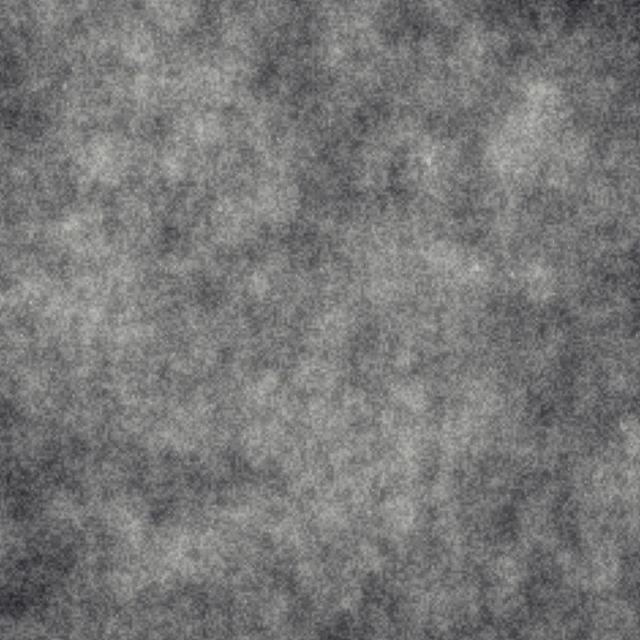
This texture is drawn by a WebGL 1 fragment shader. Its source:

```glsl
precision highp float;

uniform vec2 u_resolution;

// Tones
const vec3 DARK_STONE = vec3(0.315, 0.315, 0.326);
const vec3 PALE_STONE = vec3(0.615, 0.615, 0.606);
const float BASE_LEVEL = 0.53;

// Feature sizes (cells per canvas) and strengths
const float CLOUD_SCALE = 3.6;
const float CLOUD_STRENGTH = 1.4;
const float CLOUD_WARP = 0.07;
const vec2 MOTTLE_SCALE = vec2(19.0, 16.0);
const float MOTTLE_STRENGTH = 1.35;
const vec2 STREAK_SCALE = vec2(70.0, 14.0);
const float STREAK_STRENGTH = 0.16;
const float GRAIN_SCALE = 235.0;
const float GRAIN_STRENGTH = 0.52;
const float CHIP_SCALE = 13.0;
const float CHIP_STRENGTH = 0.34;
const float FLECK_SCALE = 75.0;
const float FLECK_STRENGTH = 0.32;
const float SCRATCH_SCALE = 6.0;
const float SCRATCH_WIDTH = 0.0013;
const float SCRATCH_STRENGTH = 0.17;
const vec2 LIGHT_CENTER = vec2(0.44, 0.53);
const float VIGNETTE_STRENGTH = 0.42;

float hash(vec2 p) {
  vec3 q = fract(vec3(p.xyx) * 0.1031);
  q += dot(q, q.yzx + 33.33);
  return fract((q.x + q.y) * q.z);
}

vec2 hash2(vec2 p) {
  return vec2(hash(p + 17.3), hash(p + 71.9));
}

float noise(vec2 p) {
  vec2 i = floor(p);
  vec2 f = fract(p);
  f = f * f * (3.0 - 2.0 * f);
  float low = mix(hash(i), hash(i + vec2(1.0, 0.0)), f.x);
  float high = mix(hash(i + vec2(0.0, 1.0)), hash(i + 1.0), f.x);
  return mix(low, high, f.y);
}

// Layered noise centred on zero
float fbm(vec2 p, float gain) {
  float sum = 0.0;
  float total = 0.0;
  float weight = 1.0;
  for (int i = 0; i < 4; i++) {
    sum += weight * (noise(p) - 0.5);
    total += weight;
    weight *= gain;
    p = mat2(0.8, 0.6, -0.6, 0.8) * p * 2.03 + 13.7;
  }
  return sum / total;
}

// Scattered rough-edged spots, one candidate per cell
float spots(vec2 uv, float scale, float chance, float radius, float soft) {
  vec2 p = uv * scale;
  vec2 cell = floor(p);
  vec2 offset = fract(p) - mix(vec2(0.25), vec2(0.75), hash2(cell));
  offset.x *= 1.0 + 0.7 * hash(cell + 5.1);
  float size = radius * mix(0.45, 1.0, hash(cell + 9.7));
  float rough = size * 0.9 * (noise(uv * 170.0) - 0.5);
  float shape = 1.0 - smoothstep(size - soft, size + soft, length(offset) + rough);
  return shape * step(hash(cell + 41.0), chance);
}

// Faint broken scratches with random directions
float scratches(vec2 uv) {
  vec2 p = uv * SCRATCH_SCALE;
  vec2 cell = floor(p);
  vec2 offset = fract(p) - mix(vec2(0.4), vec2(0.6), hash2(cell));
  float angle = 6.2832 * hash(cell + 3.7);
  vec2 along = vec2(cos(angle), sin(angle));
  float reach = mix(0.12, 0.36, hash(cell + 8.2));
  float t = clamp(dot(offset, along), -reach, reach);
  float d = length(offset - along * t) / SCRATCH_SCALE;
  float line = 1.0 - smoothstep(0.0, SCRATCH_WIDTH * 1.6, d);
  return line * smoothstep(0.35, 0.65, noise(uv * 60.0)) * step(hash(cell + 23.0), 0.6);
}

void main() {
  vec2 uv = gl_FragCoord.xy / u_resolution.y;
  vec2 canvas = gl_FragCoord.xy / u_resolution;

  // Broad worn patches with wandering borders
  vec2 warp = vec2(fbm(uv * 9.0 + 4.0, 0.6), fbm(uv * 9.0 + 37.0, 0.6));
  float cloud = fbm((uv + CLOUD_WARP * warp) * CLOUD_SCALE + 21.0, 0.5);

  // Mottling, brushed streaks and fine grain
  float mottle = fbm(uv * MOTTLE_SCALE + 53.0, 0.8);
  float streak = noise(uv * STREAK_SCALE) + noise(uv * STREAK_SCALE.yx + 91.0) - 1.0;
  float grain = noise(uv * GRAIN_SCALE) - 0.5;

  float level = BASE_LEVEL + CLOUD_STRENGTH * cloud + MOTTLE_STRENGTH * mottle;
  level += STREAK_STRENGTH * streak + GRAIN_STRENGTH * grain;

  // Pale chips, flecks and scratches
  level += CHIP_STRENGTH * spots(uv, CHIP_SCALE, 0.16, 0.09, 0.03);
  level += FLECK_STRENGTH * spots(uv + 0.37, FLECK_SCALE, 0.14, 0.17, 0.1);
  level += SCRATCH_STRENGTH * scratches(uv);

  // Darker borders
  level -= VIGNETTE_STRENGTH * smoothstep(0.28, 0.8, length(canvas - LIGHT_CENTER));

  gl_FragColor = vec4(mix(DARK_STONE, PALE_STONE, level), 1.0);
}
```
